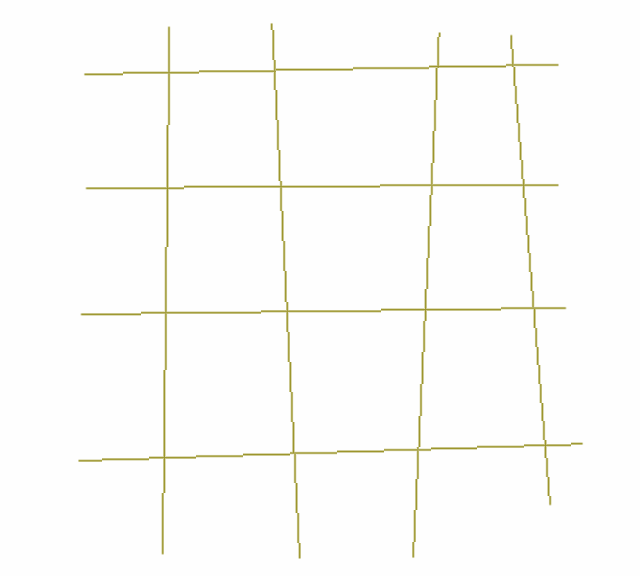
Reproduce this pattern procedurally as a WebGL 1 fragment shader.

```glsl
precision highp float;
// A loose hand-drawn grid: four upright and four level thin olive strokes on white.
// Each stroke is a slanted segment whose centre is snapped to a coarse step,
// giving the stair-stepped run of a line drawn without smoothing.

uniform vec2 u_resolution;

// Lengths are in canvas heights, with the origin at the lower left.
const vec3 PAPER = vec3(0.997, 0.998, 0.998);
const vec3 OLIVE = vec3(0.54, 0.51, 0.02);
const float LINE_WIDTH = 0.0027;
const float STAIR_STEP = 0.0027;
const float SOFTNESS = 0.0032;

// Upright strokes, left to right.
const vec4 COLUMN_TOP_X = vec4(0.2942, 0.4725, 0.7623, 0.8870);
const vec4 COLUMN_TOP_Y = vec4(0.9536, 0.9594, 0.9435, 0.9391);
const vec4 COLUMN_BASE_X = vec4(0.2826, 0.5203, 0.7174, 0.9551);
const vec4 COLUMN_BASE_Y = vec4(0.0377, 0.0304, 0.0319, 0.1232);

// Level strokes, top to bottom.
const vec4 ROW_LEFT_X = vec4(0.1464, 0.1493, 0.1406, 0.1362);
const vec4 ROW_LEFT_Y = vec4(0.8710, 0.6732, 0.4543, 0.2000);
const vec4 ROW_RIGHT_X = vec4(0.9696, 0.9696, 0.9826, 1.0116);
const vec4 ROW_RIGHT_Y = vec4(0.8877, 0.6797, 0.4652, 0.2290);

// Box-filtered coverage of the interval from low to high.
float bandCoverage(float x, float low, float high, float blur) {
    float enter = clamp((x - low) / blur + 0.5, 0.0, 1.0);
    float leave = clamp((x - high) / blur + 0.5, 0.0, 1.0);
    return enter - leave;
}

// Points are (along, across); start must precede end along the stroke.
float steppedStroke(vec2 p, vec2 start, vec2 end, float blur) {
    float t = clamp((p.x - start.x) / (end.x - start.x), 0.0, 1.0);
    float drift = (end.y - start.y) * t;
    float centre = start.y + STAIR_STEP * floor(drift / STAIR_STEP + 0.5);
    float halfWidth = 0.5 * LINE_WIDTH;
    return bandCoverage(p.y, centre - halfWidth, centre + halfWidth, blur)
         * bandCoverage(p.x, start.x, end.x, blur);
}

void main() {
    vec2 p = gl_FragCoord.xy / u_resolution.y;
    float blur = max(SOFTNESS, 1.0 / u_resolution.y);
    float ink = 0.0;

    for (int i = 0; i < 4; i++) {
        // Upright strokes swap axes so that they run along y.
        vec2 base = vec2(COLUMN_BASE_Y[i], COLUMN_BASE_X[i]);
        vec2 top = vec2(COLUMN_TOP_Y[i], COLUMN_TOP_X[i]);
        ink = max(ink, steppedStroke(p.yx, base, top, blur));

        vec2 left = vec2(ROW_LEFT_X[i], ROW_LEFT_Y[i]);
        vec2 right = vec2(ROW_RIGHT_X[i], ROW_RIGHT_Y[i]);
        ink = max(ink, steppedStroke(p, left, right, blur));
    }

    gl_FragColor = vec4(mix(PAPER, OLIVE, ink), 1.0);
}
```
